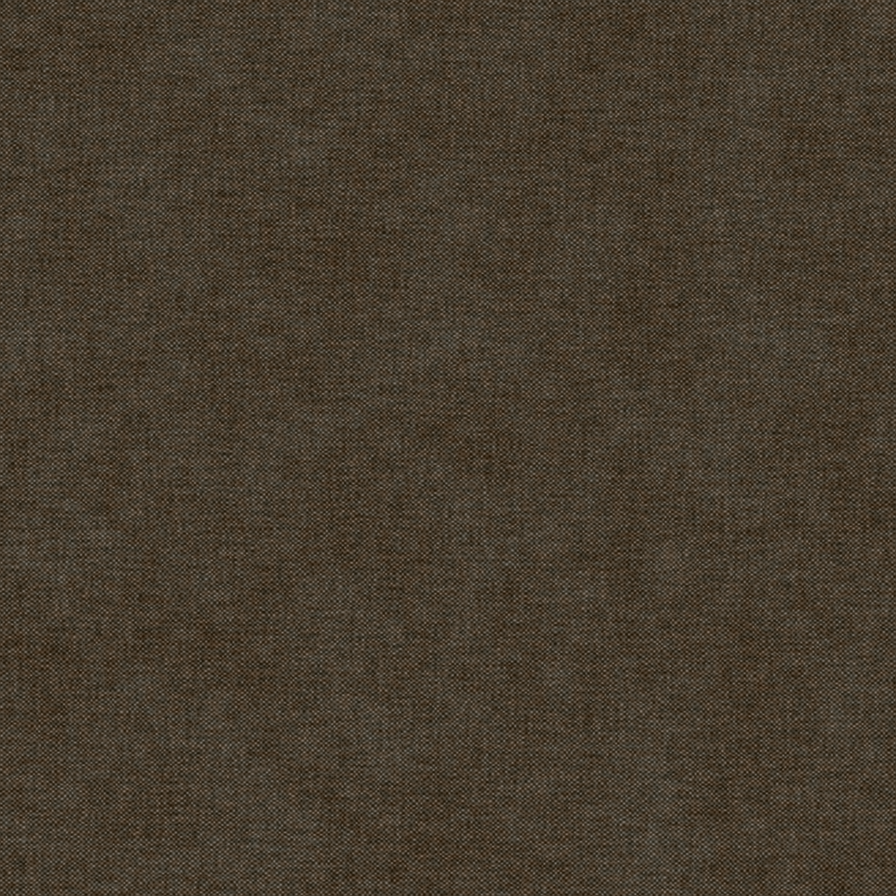
A Shadertoy shader for this texture:

```glsl
// Fine plain-weave cloth in dark brown: pale, slightly wide weft floats alternate
// with darker warp floats on a checkerboard. Gradient noise adds thread streaks,
// grain and faint clouds, and each pixel averages a small grid of samples.

const vec3 DARK_BROWN = vec3(0.19, 0.15, 0.09);
const vec3 PALE_TAUPE = vec3(0.39, 0.35, 0.30);
const vec3 RUST_SHIFT = vec3(0.030, -0.004, -0.022);

const vec2 THREADS = vec2(328.0, 372.0);  // warp and weft threads per canvas
const float BASE_TONE = 0.43;             // 0 is dark brown, 1 is pale taupe
const float WEAVE_CONTRAST = 0.70;
const float WARP_DEPTH = 0.9;
const float FLOAT_VARIATION = 1.3;        // brightness spread of weft floats
const float WOBBLE = 0.6;                 // thread displacement, in threads
const float WARP_STREAK = 0.22;
const float WEFT_STREAK = 0.30;
const float GRAIN_STRENGTH = 0.55;
const float CLOUD_STRENGTH = 0.13;
const int SAMPLES = 3;                    // antialiasing samples per axis
const float PI = 3.14159265;

uint scramble(uint n) {
    n = n * 747796405u + 2891336453u;
    n = ((n >> ((n >> 28) + 4u)) ^ n) * 277803737u;
    return (n >> 22) ^ n;
}

float hash(vec2 cell) {
    ivec2 c = ivec2(cell);
    uint h = scramble(uint(c.x) + scramble(uint(c.y)));
    return float(h >> 8) / 16777216.0;
}

float cornerSlope(vec2 cell, vec2 offset) {
    float angle = 2.0 * PI * hash(cell);
    return dot(vec2(cos(angle), sin(angle)), offset);
}

float gradientNoise(vec2 p) {
    vec2 i = floor(p), f = p - i;
    vec2 u = f * f * f * (f * (f * 6.0 - 15.0) + 10.0);
    vec2 e = vec2(1.0, 0.0);
    float low = mix(cornerSlope(i, f), cornerSlope(i + e.xy, f - e.xy), u.x);
    float high = mix(cornerSlope(i + e.yx, f - e.yx),
                     cornerSlope(i + e.xx, f - e.xx), u.x);
    return mix(low, high, u.y);
}

// Positive on weft floats, negative on warp floats, zero where they meet
float weaveRelief(vec2 p) {
    vec2 cell = floor(p);
    vec2 f = p - cell - 0.5;
    float bump = cos(PI * f.x) * cos(PI * f.y);
    bool weftOnTop = mod(cell.x + cell.y, 2.0) < 0.5;
    float weftGain = 1.0 + FLOAT_VARIATION * (hash(cell + 71.0) - 0.5);
    return bump * (weftOnTop ? weftGain : -WARP_DEPTH);
}

vec3 cloth(vec2 uv) {
    // Slightly uneven thread paths
    vec2 drift = vec2(gradientNoise(uv * vec2(90.0, 40.0) + 13.0),
                      gradientNoise(uv * vec2(40.0, 90.0) + 57.0));
    vec2 p = uv * THREADS + WOBBLE * drift;

    // Variations that follow single threads
    float warpStreak = gradientNoise(vec2(p.x * 0.6, uv.y * 22.0) + 101.0);
    float weftStreak = gradientNoise(vec2(uv.x * 22.0, p.y * 0.6) + 211.0);
    float grain = gradientNoise(p * 0.75 + 307.0);
    float clouds = gradientNoise(uv * 9.0 + 401.0)
                 + 0.7 * gradientNoise(uv * 28.0 + 503.0);

    float tone = BASE_TONE
               + WEAVE_CONTRAST * weaveRelief(p)
               + WARP_STREAK * warpStreak
               + WEFT_STREAK * weftStreak
               + GRAIN_STRENGTH * grain
               + CLOUD_STRENGTH * clouds;
    vec3 color = mix(DARK_BROWN, PALE_TAUPE, clamp(tone, -0.4, 1.7));

    // Rusty and greyish yarn patches
    float rust = gradientNoise(p * vec2(0.21, 0.33) + 607.0) - 0.3 * clouds;
    return color + RUST_SHIFT * rust;
}

void mainImage(out vec4 fragColor, in vec2 fragCoord) {
    vec3 sum = vec3(0.0);
    for (int y = 0; y < SAMPLES; y++) {
        for (int x = 0; x < SAMPLES; x++) {
            vec2 jitter = (vec2(x, y) + 0.5) / float(SAMPLES) - 0.5;
            sum += cloth((fragCoord + jitter) / iResolution.y);
        }
    }
    fragColor = vec4(sum / float(SAMPLES * SAMPLES), 1.0);
}
```
